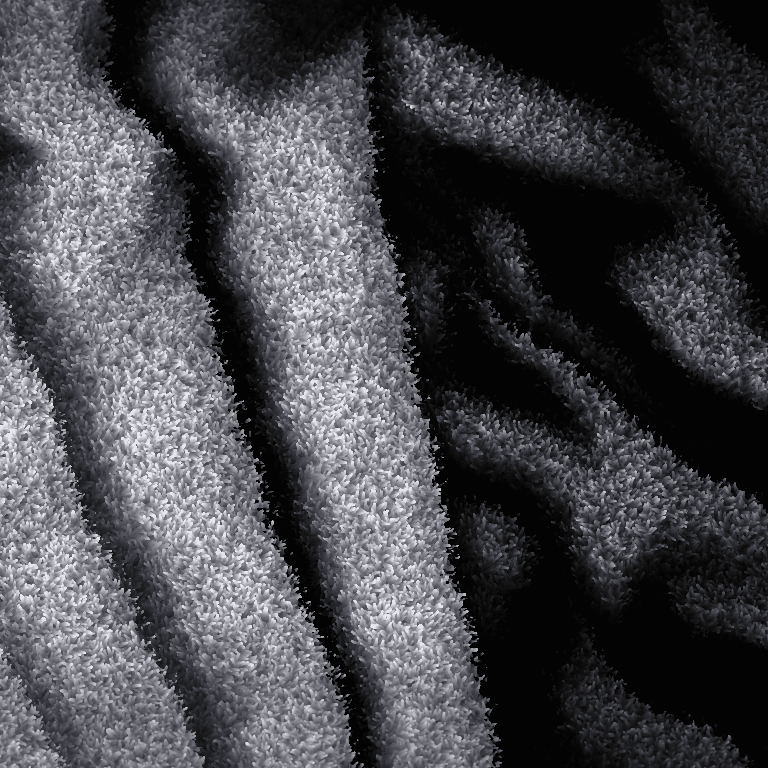
This texture is drawn by a WebGL 2 fragment shader. Its source:

```glsl
#version 300 es
precision highp float;
// Two plush towels side by side, a pale one left and a dark one right, in soft folds.
// Folds are sawtooth rolls bent by gradient noise; the pile is a scatter of short
// tufts blended by height, each lit by the fold shade at its own root.

uniform vec2 u_resolution;
out vec4 fragColor;

const float TUFT_CELL = 0.0086;     // spacing of the pile
const int TUFTS_PER_CELL = 3;
const float TUFT_HALF_LENGTH = 0.66; // in cells
const float TUFT_SPREAD = 2.8;      // random turn, radians
const float FUZZ = 1.5;             // raggedness of fold outlines
const float SHARP_NEAR = 6.0;       // tuft separation in focus
const float SHARP_FAR = 2.0;        // and out of focus
const float PALE_FOLD = 0.19;       // widths of the rolls
const float DARK_FOLD = 0.235;
const float PALE_LIGHT = 0.83;      // brightness of the lit cloth
const float DARK_LIGHT = 0.56;
const vec2 DARK_ACROSS = vec2(0.67, 0.74); // direction across the dark rolls
const float TAU = 6.28319;

vec2 hash2(vec2 p) {
    vec3 q = fract(p.xyx * vec3(0.1031, 0.1030, 0.0973));
    q += dot(q, q.yzx + 33.33);
    return fract((q.xx + q.yz) * q.zy);
}

float cornerSlope(vec2 corner, vec2 offset) {
    float a = TAU * hash2(corner + 71.0).x;
    return dot(vec2(cos(a), sin(a)), offset);
}

float gradientNoise(vec2 p) {
    vec2 i = floor(p), f = fract(p);
    vec2 u = f * f * f * (f * (f * 6.0 - 15.0) + 10.0);
    vec2 e = vec2(1.0, 0.0);
    float low = mix(cornerSlope(i, f), cornerSlope(i + e, f - e), u.x);
    float high = mix(cornerSlope(i + e.yx, f - e.yx), cornerSlope(i + 1.0, f - 1.0), u.x);
    return mix(low, high, u.y);
}

// One roll per unit: deep crease, soft rise, crisp far rim.
float rollShade(float u, float depth) {
    float f = fract(u);
    float rise = smoothstep(0.04, 0.44, f);
    float rim = (1.0 - 0.3 * smoothstep(0.72, 0.95, f)) * (1.0 - smoothstep(0.97, 1.0, f));
    return mix(1.0, rise * rim, depth);
}

// Signed distance to the right of the border between the towels.
float borderOffset(vec2 p) {
    float border = 0.648 - 0.25 * p.y + 0.07 * p.y * p.y;
    return p.x - border - 0.018 * gradientNoise(p * 6.0);
}

float paleShade(vec2 p, float side) {
    float upper = smoothstep(0.5, 0.85, p.y);
    float bend = gradientNoise(p * vec2(4.0, 5.0) + 9.0);
    float calm = smoothstep(0.0, 0.12, -side); // keeps the border clean
    float u = (side + bend * calm * mix(0.025, 0.13, upper)) / (1.0 + 0.6 * p.y) / PALE_FOLD;
    float depth = clamp(1.28 + 0.28 * floor(u), 0.1, 1.0);
    float shade = rollShade(u, depth);
    // Lumps and hollows where the cloth bunches up.
    float lump = gradientNoise(p * vec2(6.5, 5.5) + 0.6 * bend + 31.0);
    shade *= mix(1.0, smoothstep(-0.36, 0.1, lump), 0.85 * upper);
    shade *= 1.0 + 0.3 * gradientNoise(p * 8.0 + 5.0);
    shade *= mix(1.0, 0.62, smoothstep(0.72, 1.0, p.y)) * mix(0.84, 1.0, smoothstep(0.0, 0.3, p.y));
    return PALE_LIGHT * shade;
}

float darkShade(vec2 p, float side) {
    vec2 along = vec2(DARK_ACROSS.y, -DARK_ACROSS.x);
    vec2 q = vec2(dot(p, along), dot(p, DARK_ACROSS));
    float bend = gradientNoise(p * 4.0 + 50.0);
    float shade = rollShade((q.y - 0.655 + 0.1 * bend) / DARK_FOLD, 0.95);
    float hollow = gradientNoise(q * vec2(4.0, 8.5) + 0.8 * bend + 13.0);
    shade *= smoothstep(-0.28, 0.22, hollow);
    shade *= mix(0.3, 1.0, smoothstep(0.5, 0.72, q.y)); // dim at the bottom
    shade *= mix(1.0, 0.4, smoothstep(1.08, 1.25, q.y)); // and in the far corner
    shade *= mix(0.2, 1.0, smoothstep(0.0, 0.06, side)); // shadow of the pale cloth
    return DARK_LIGHT * shade;
}

// Returns the offset to the tuft root (xy) and the tuft brightness (z).
vec3 pile(vec2 p, float sharpness) {
    vec2 g = p / TUFT_CELL;
    vec2 cell = floor(g);
    float lean = 1.3 + 1.6 * gradientNoise(p * 14.0);
    vec3 sum = vec3(0.0);
    float total = 1e-20;
    for (int j = -1; j <= 1; j++)
    for (int i = -1; i <= 1; i++)
    for (int k = 0; k < TUFTS_PER_CELL; k++) {
        vec2 id = cell + vec2(i, j);
        vec2 centre = id + hash2(id + 37.0 * float(k));
        vec2 traits = hash2(id + 37.0 * float(k) + 211.0);
        float angle = lean + (traits.x - 0.5) * TUFT_SPREAD;
        vec2 dir = vec2(cos(angle), sin(angle));
        vec2 v = g - centre;
        float t = clamp(dot(v, dir) / TUFT_HALF_LENGTH, -1.0, 1.0);
        float tip = 0.5 + 0.5 * t;
        float away = length(v - dir * t * TUFT_HALF_LENGTH) / mix(0.34, 0.18, tip);
        float height = 1.2 * traits.y + 0.6 * tip - away * away;
        float weight = exp(sharpness * height);
        float bright = mix(0.52, 1.04, tip) * mix(0.62, 1.12, traits.y);
        sum += weight * vec3(centre - dir * TUFT_HALF_LENGTH - g, bright);
        total += weight;
    }
    sum /= total;
    return vec3(sum.xy * TUFT_CELL, sum.z);
}

void main() {
    vec2 p = gl_FragCoord.xy / u_resolution.y;
    float blur = smoothstep(0.22, 0.52, abs(p.y - 0.5));
    vec3 tuft = pile(p, mix(SHARP_NEAR, SHARP_FAR, blur));
    vec2 root = p + FUZZ * tuft.xy;
    float fibre = tuft.z * (1.0 + 0.28 * gradientNoise(p * 48.0));

    float side = borderOffset(root);
    float pale = paleShade(root, side) * fibre;
    float dark = darkShade(root, side) * pow(fibre, 1.7);
    float value = mix(pale, dark, smoothstep(-0.004, 0.004, side));

    // Crushed blacks and a cool cast in the greys.
    value = clamp(value * 1.03 - 0.015, 0.012, 0.9);
    vec3 cool = vec3(0.0, 0.004, 0.03) * smoothstep(0.02, 0.25, value);
    fragColor = vec4(value + cool, 1.0);
}
```
